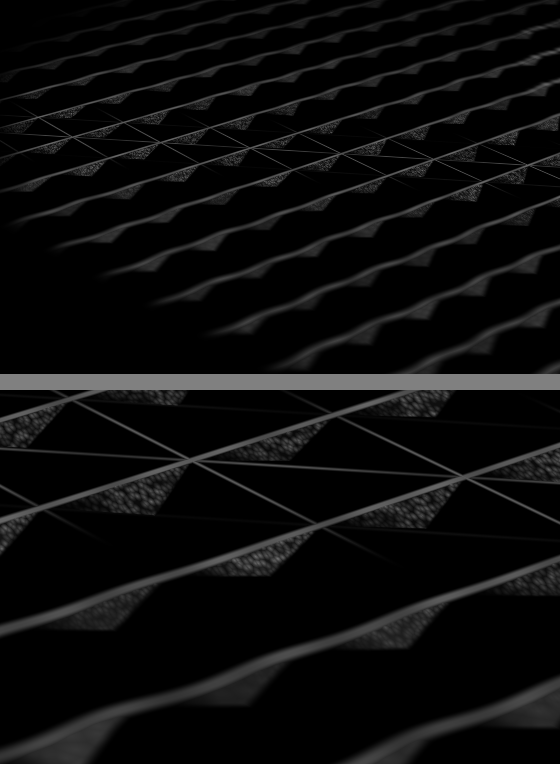
Top: the whole. Bottom: its middle third, enlarged.
Write a Shadertoy shader that draws this texture.

```glsl
// A dark field of low pyramids in a skewed grid, seen at a slant with a shallow focus.
// A projective map gives grid coordinates; pale ridges, dusty facets and fine creases
// are drawn from distances in that grid, softened by a blur that grows away from focus.

float hash(vec2 c) {
    return fract(sin(dot(c, vec2(127.1, 311.7))) * 43758.55);
}

// Distance to the nearest scattered point
float cellNoise(vec2 p) {
    vec2 cell = floor(p);
    float nearest = 2.0;
    for (int y = -1; y <= 1; y++)
        for (int x = -1; x <= 1; x++) {
            vec2 c = cell + vec2(x, y);
            vec2 point = c + vec2(hash(c), hash(c + 41.3));
            nearest = min(nearest, length(p - point));
        }
    return nearest;
}

float softLine(float d, float halfWidth, float blur) {
    return 1.0 - smoothstep(halfWidth - blur, halfWidth + blur, abs(d));
}

float fromNearest(float x) {
    return x - round(x);
}

void mainImage(out vec4 fragColor, in vec2 fragCoord) {
    // Units of canvas height, y running down
    vec2 p = vec2(fragCoord.x, iResolution.y - fragCoord.y) / iResolution.y;

    // Slanted plane: grid.x runs along a ridge, grid.y counts ridges
    float depth = 1.0 + 0.71 * p.y;
    vec2 grid = vec2((p.x - 1.965 * p.y + 0.1088) / 0.1657,
                     (p.y + 0.3176 * p.x - 0.6087) / 0.0715) / depth;
    float rowHeight = 0.0715 * depth;

    // Focus band and blur radius
    float offFocus = p.y - 0.396 - 0.075 * (p.x - 0.67);
    float pixel = 0.7 / iResolution.y;
    float blur = max(0.0012, pixel)
               + (offFocus > 0.0 ? 0.017 : 0.012) * max(abs(offFocus) - 0.035, 0.0);
    float soft = smoothstep(0.03, 0.22, abs(offFocus));

    // Ridges, sagging slightly where they are out of focus
    float row = round(grid.y);
    float sag = 0.022 * soft * (sin(6.2832 * grid.x - 0.6)
              + 0.6 * sin(2.3 * grid.x + row * 2.1));
    float v = grid.y - row - sag;
    float wear = 0.86 + 0.14 * sin(grid.x * 3.7 + row * 4.3) * sin(grid.x * 8.9 + row);
    float halfWidth = 0.0022 + 0.0022 * soft + 0.004 * max(offFocus, 0.0);
    float ridge = softLine(v * rowHeight * 0.95, halfWidth, blur);
    float light = ridge * wear * mix(0.41, 0.28, soft);

    // Facets: triangles hanging below each ridge
    float u = fract(grid.x);
    float size = mix(1.0, 0.7, soft) * (0.75 + 0.35 * hash(vec2(floor(grid.x), row)));
    float reach = min(u, 0.69 * (1.0 - u)) * size;
    float facet = smoothstep(-blur, blur, (reach - v) * rowHeight)
                * smoothstep(-blur, blur, v * rowHeight);
    float coarse = 1.25 - cellNoise(grid * vec2(9.0, 8.0));
    float grain = 1.5 - 1.6 * cellNoise(grid * vec2(32.0, 17.0) + grid.yx * 9.0);
    float dust = mix(max(coarse * grain, 0.2) * 1.3, 0.75 + 0.25 * coarse, soft);
    float shade = 0.13 + 0.09 * hash(vec2(row, floor(grid.x) + 7.0));
    light = max(light, facet * shade * dust * smoothstep(0.02, 0.45, u));

    // Fine creases crossing the ridges, seen only near focus
    float acrossDist = fromNearest(grid.x) * 0.0753 * depth;
    float diagonalDist = fromNearest(grid.x - grid.y) * 0.0387 * depth;
    float across = softLine(acrossDist, 0.0011, blur)
                 * (1.0 - smoothstep(0.02, 0.085, abs(offFocus)));
    float diagonal = softLine(diagonalDist, 0.001, blur)
                   * (1.0 - smoothstep(0.005, 0.065, abs(offFocus)));
    light = max(light, 0.36 * across);
    light = max(light, 0.33 * diagonal * (0.8 + 0.2 * sin(grid.x * 5.0)));

    // Bright beads of defocused glints at the far right
    float beads = smoothstep(1.34, 1.44, p.x) * (1.0 - smoothstep(0.2, 0.27, p.y))
                * smoothstep(0.03, 0.08, p.y);
    light += beads * softLine(v * rowHeight, 0.009, 0.005)
           * (0.1 + 0.05 * sin(grid.x * 29.0 + row) + 0.05 * sin(grid.x * 17.0 + row * 3.0));

    // Light falls off towards the left corners and the far edge
    float nearFade = smoothstep(0.0, 0.2, p.x + 0.1 - 1.8 * max(p.y - 0.56, 0.0));
    float farFade = smoothstep(-0.1, 0.3, p.x + 0.14 - 1.6 * max(0.25 - p.y, 0.0));
    light *= nearFade * farFade * mix(0.55, 1.0, smoothstep(0.0, 0.26, p.y));

    fragColor = vec4(vec3(light), 1.0);
}
```
